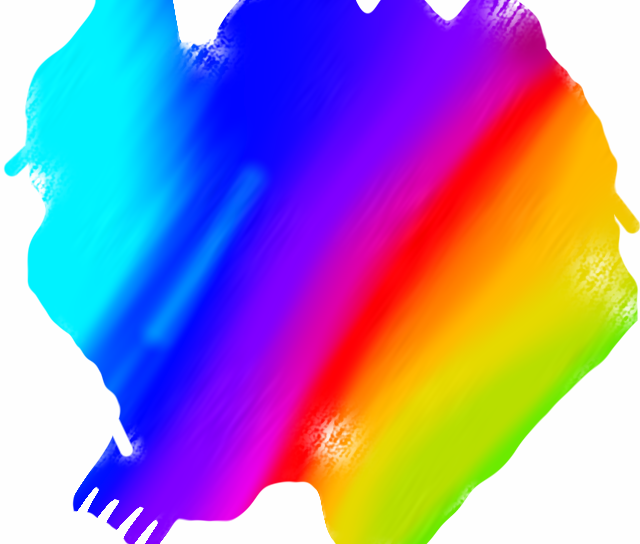
Write a Shadertoy shader that draws this background.

```glsl
// Diagonal rainbow brush strokes with frayed edges on white paper.

vec2 hash2(vec2 p) {
    p = vec2(dot(p, vec2(127.1, 311.7)), dot(p, vec2(269.5, 183.3)));
    return 2.0 * fract(sin(p) * 43758.5) - 1.0;
}

float gradientNoise(vec2 p) {
    vec2 i = floor(p), f = fract(p);
    vec2 u = f * f * (3.0 - 2.0 * f), e = vec2(0.0, 1.0);
    return mix(mix(dot(hash2(i), f), dot(hash2(i + e.yx), f - e.yx), u.x),
               mix(dot(hash2(i + e), f - e), dot(hash2(i + 1.0), f - 1.0), u.x), u.y);
}

float segment(vec2 p, vec2 a, vec2 b) {
    vec2 ab = b - a;
    return length(p - a - ab * clamp(dot(p - a, ab) / dot(ab, ab), 0.0, 1.0));
}

float blob(vec2 p, vec2 center, float radius) {
    vec2 d = (p - center) / radius;
    return exp(-dot(d, d));
}

// Signed inside distance of the painted area, bounded on four sides
float paintArea(vec2 p, vec2 brush) {
    float x = p.x, y = p.y;
    float left = 0.05 + 0.12 * smoothstep(0.82, 1.0, y) + 0.16 * smoothstep(0.5, 0.25, y)
               - 0.07 * smoothstep(0.22, 0.07, y) + 0.03 * blob(vec2(y, 0.0), vec2(0.61, 0.0), 0.05);
    float shoulder = max(y - 0.66, 0.0), crown = max(y - 0.93, 0.0);
    float right = max(1.13 - 2.14 * shoulder * shoulder, 0.995 - 10.0 * crown * crown);
    right = min(right + 0.04 * smoothstep(0.54, 0.46, y), 0.78 + 0.95 * y);
    float bay = (x - 0.53) / 0.07;
    bay *= bay;
    float bottom = 0.07 * exp(-bay * bay) + 0.075 * smoothstep(0.28, 0.13, x)
                 + 0.055 * smoothstep(0.28, 0.33, x) * smoothstep(0.61, 0.58, x) - 0.01;
    float top = 1.02 - 0.1 * smoothstep(0.31, 0.335, x) * smoothstep(0.47, 0.36, x)
              - 0.045 * blob(vec2(x, 0.0), vec2(0.675, 0.0), 0.025)
              - 0.055 * blob(vec2(x, 0.0), vec2(0.82, 0.0), 0.04);
    float d = min(min(x - left, right - x), min(y - bottom, top - y));

    // Frayed rim, and finger-like gaps at the lower left
    d += 0.014 * gradientNoise(brush * vec2(34.0, 7.0)) + 0.012 * gradientNoise(p * 17.0);
    float comb = smoothstep(0.1, 0.9, sin(brush.x * 155.0 + 2.0 * gradientNoise(brush * 9.0)));
    d -= 0.08 * comb * smoothstep(0.15, 0.05, y) * smoothstep(0.32, 0.26, x);

    // Stray stroke ends, and a pale stroke cut into the left rim
    d = max(d, 0.014 - segment(p, vec2(0.022, 0.69), vec2(0.085, 0.75)));
    d = max(d, 0.014 - segment(p, vec2(1.11, 0.65), vec2(1.16, 0.585)));
    return min(d, segment(p, vec2(0.19, 0.262), vec2(0.232, 0.173)) - 0.012);
}

// Hues follow two curved spines, one blue and one red
vec3 paintColor(vec2 p, vec2 brush) {
    float y = p.y;
    float streak = gradientNoise(brush * vec2(13.0, 2.0)) + 0.5 * gradientNoise(brush * vec2(32.0, 4.0));
    float blueSpine = 0.09 + 0.85 * y - 0.5 * y * y;
    float redSpine = 0.5 + 0.25 * y + 0.43 * y * y;
    float x = p.x + 0.022 * streak;

    // Cyan to blue, with a bright tongue
    float cool = smoothstep(0.0, 0.24, blueSpine - x - 0.07 * streak);
    float tongue = segment(p, vec2(0.462, 0.67), vec2(0.29, 0.39));
    cool = min(cool + 0.38 * smoothstep(0.045, 0.0, tongue), 1.0);
    vec3 color = mix(vec3(0.0, 0.02, 1.0), vec3(0.0, 0.95, 1.0), cool);

    // Violet, magenta and red between the spines
    float mid = clamp((x - blueSpine) / (redSpine - blueSpine), 0.0, 1.0);
    mid = pow(mid, 1.0 + 0.6 * smoothstep(0.5, 0.9, y));
    vec3 magenta = mix(vec3(0.92, 0.0, 0.92), vec3(0.87, 0.0, 0.66), smoothstep(0.1, 0.4, y));
    color = mix(color, vec3(0.5, 0.0, 1.0), smoothstep(-0.04, 0.42, mid) * step(0.0001, mid));
    color = mix(color, magenta, smoothstep(0.42, 0.8, mid));
    color = mix(color, vec3(1.0, 0.0, 0.02), smoothstep(0.76, 0.99, mid));
    color = mix(color, vec3(0.66, 0.0, 0.42), 0.8 * blob(p, vec2(0.98, 0.92), 0.055));

    // Orange, yellow and green past the red spine
    float warm = (x - redSpine) / (0.04 + 0.07 * blob(vec2(y, 0.0), vec2(0.54, 0.0), 0.24));
    color = mix(color, vec3(1.0, 0.48, 0.0), smoothstep(0.0, 1.1, warm));
    color = mix(color, vec3(1.0, 0.72, 0.0), smoothstep(0.9, 2.1, warm));
    color = mix(color, vec3(0.9, 0.85, 0.0), smoothstep(1.9, 3.2, warm) * smoothstep(0.75, 0.45, y));
    color = mix(color, vec3(0.72, 0.87, 0.0), smoothstep(3.2, 5.0, warm));
    color = mix(color, vec3(0.42, 0.92, 0.0), smoothstep(0.07, 0.0, 0.78 + 0.95 * y - x));

    // Raised bristle marks
    float ridge = gradientNoise(brush * vec2(110.0, 14.0)) * smoothstep(-0.1, 0.4, gradientNoise(p * 6.0));
    return clamp(color + 0.07 * ridge, 0.0, 1.0);
}

void mainImage(out vec4 fragColor, in vec2 fragCoord) {
    vec2 p = fragCoord / iResolution.y;
    p.x *= 1.1743 * iResolution.y / iResolution.x;
    vec2 brush = vec2(0.82 * p.x - 0.57 * p.y, 0.57 * p.x + 0.82 * p.y);

    float d = paintArea(p, brush);
    float soft = 1.2 / iResolution.y;
    float cover = smoothstep(-soft, soft, d);

    // Dry patches let grainy paper show through
    float dry = blob(p, vec2(0.615, 0.19), 0.042) + 0.7 * blob(p, vec2(1.1, 0.5), 0.045)
              + 0.9 * blob(p, vec2(0.38, 0.91), 0.035) + 0.8 * blob(p, vec2(0.93, 0.985), 0.04)
              + 0.8 * blob(p, vec2(1.15, 0.43), 0.03) + 0.7 * blob(p, vec2(0.08, 0.67), 0.03);
    dry += 0.7 * smoothstep(0.03, 0.0, d) * smoothstep(0.0, 0.35, gradientNoise(p * 8.0));
    float grain = gradientNoise(brush * vec2(130.0, 28.0)) + 0.6 * gradientNoise(p * 170.0);
    cover *= 1.0 - clamp(dry, 0.0, 1.0) * smoothstep(-0.35, 0.3, grain);

    fragColor = vec4(mix(vec3(0.995), paintColor(p, brush), cover), 1.0);
}
```
